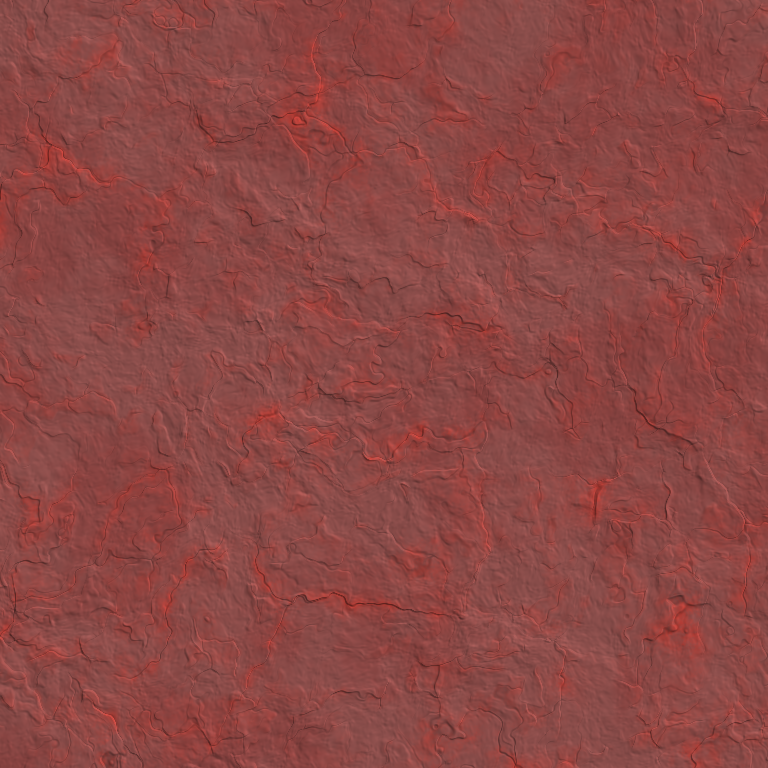
Reproduce this texture procedurally as a WebGL 1 fragment shader.

```glsl
precision highp float;
// Weathered red plaster: rough, flaking layers with broken cracks and glowing
// red seams. Warped Voronoi plates plus fractal grain form a height field,
// which is lit from the upper right by a difference along the light direction.

uniform vec2 u_resolution;

// Colours
const vec3 DUSTY = vec3(0.542, 0.304, 0.293);
const vec3 BRICK = vec3(0.530, 0.258, 0.248);
const vec3 GLOW = vec3(0.780, 0.220, 0.180);

// Sizes in canvas units, frequencies per canvas
const vec2 LIGHT_DIR = vec2(0.7, 0.714);
const float LIGHT_STEP = 0.0011;
const float PLATE_FREQ = 5.0;
const float PLATE_GROWTH = 2.3;
const float GRAIN_FREQ = 14.0;
const float WARP_FREQ = 5.0;
const float WARP_SIZE = 0.20;
const float EDGE_WIDTH = 0.0036;
const float SEAM_WIDTH = 0.022;
const float HALO_WIDTH = 0.07;

// Strengths
const float GRAIN_RELIEF = 1.75;
const float PLATE_RELIEF = 0.62;
const float CRACK_DARKNESS = 0.16;
const float SEAM_HEAT = 0.75;

float hash1(vec2 p) {
    vec3 q = fract(p.xyx * 0.1031);
    q += dot(q, q.yzx + 33.33);
    return fract((q.x + q.y) * q.z);
}

vec2 hash2(vec2 p) {
    vec3 q = fract(p.xyx * vec3(0.1031, 0.1030, 0.0973));
    q += dot(q, q.yzx + 33.33);
    return fract((q.xx + q.yz) * q.zy);
}

float noise(vec2 p) {
    vec2 i = floor(p), f = fract(p);
    vec2 u = f * f * (3.0 - 2.0 * f);
    return mix(mix(hash1(i), hash1(i + vec2(1.0, 0.0)), u.x),
               mix(hash1(i + vec2(0.0, 1.0)), hash1(i + 1.0), u.x), u.y);
}

// Fractal noise in 0..1, each octave rotated to hide the grid
float fbm(vec2 p, float gain) {
    float sum = 0.0, total = 0.0, amp = 1.0;
    for (int i = 0; i < 5; i++) {
        sum += amp * noise(p);
        total += amp;
        amp *= gain;
        p = mat2(1.68, 1.26, -1.26, 1.68) * p + 17.3;
    }
    return sum / total;
}

// Voronoi plates: x = level of the plate, blended at its rim; y = gap to rim
vec2 plates(vec2 p, float freq) {
    p *= freq;
    vec2 cell = floor(p);
    float near = 9.0, next = 9.0, nearLevel = 0.0, nextLevel = 0.0;
    for (int y = -1; y <= 1; y++) {
        for (int x = -1; x <= 1; x++) {
            vec2 id = cell + vec2(float(x), float(y));
            float d = distance(p, id + hash2(id));
            float level = hash1(id + 71.0);
            if (d < near) {
                next = near; nextLevel = nearLevel;
                near = d; nearLevel = level;
            } else if (d < next) {
                next = d; nextLevel = level;
            }
        }
    }
    float gap = (next - near) / freq;
    float blend = 0.5 + 0.5 * smoothstep(0.0, EDGE_WIDTH, gap);
    return vec2(mix(nextLevel, nearLevel, blend), gap);
}

// Height of the plaster; marks = (crack, seam, halo)
float surface(vec2 p, out vec3 marks) {
    vec2 warp = vec2(fbm(p * WARP_FREQ + 3.1, 0.6), fbm(p * WARP_FREQ + 47.7, 0.6));
    vec2 q = p + WARP_SIZE * (warp - 0.5);
    float wear = noise(p * 5.0 + 9.0);
    float height = GRAIN_RELIEF * mix(0.75, 1.2, wear)
                 * fbm((p + 0.3 * (q - p)) * GRAIN_FREQ, 0.7);
    float freq = PLATE_FREQ, weight = 1.0;
    marks = vec3(0.0);
    for (int i = 0; i < 3; i++) {
        vec2 plate = plates(q + 5.7 * float(i), freq);
        float broken = smoothstep(0.45, 0.80, noise(q * freq * 1.8 + 31.0 * float(i)));
        float crack = 1.0 - smoothstep(0.0, EDGE_WIDTH, plate.y);
        height += PLATE_RELIEF * weight * broken * (plate.x - 0.35 * crack);
        marks.x = max(marks.x, crack * broken * weight);
        marks.y = max(marks.y, exp(-plate.y / SEAM_WIDTH) * broken * weight * weight);
        marks.z = max(marks.z, exp(-plate.y / HALO_WIDTH) * broken * weight * weight);
        freq *= PLATE_GROWTH;
        weight *= 0.8;
    }
    return height;
}

void main() {
    vec2 p = gl_FragCoord.xy / min(u_resolution.x, u_resolution.y);

    // Relief from the slope towards the light
    vec3 marks, farMarks;
    float relief = surface(p - LIGHT_DIR * LIGHT_STEP, marks)
                 - surface(p + LIGHT_DIR * LIGHT_STEP, farMarks);
    marks = 0.5 * (marks + farMarks);

    // Dusty and brick patches, then red seams along the cracks
    float patches = 0.85 * smoothstep(0.38, 0.68, fbm(p * 6.0 + 60.0, 0.7));
    vec3 color = mix(DUSTY, BRICK, clamp(patches + 0.3 * marks.z, 0.0, 1.0));
    float ragged = smoothstep(0.32, 0.72, fbm(p * 26.0 + 13.0, 0.75));
    color = mix(color, GLOW, SEAM_HEAT * marks.y * ragged);

    color *= 1.0 + clamp(relief, -0.4, 0.25);
    color *= 1.0 - CRACK_DARKNESS * marks.x;
    gl_FragColor = vec4(color, 1.0);
}
```
